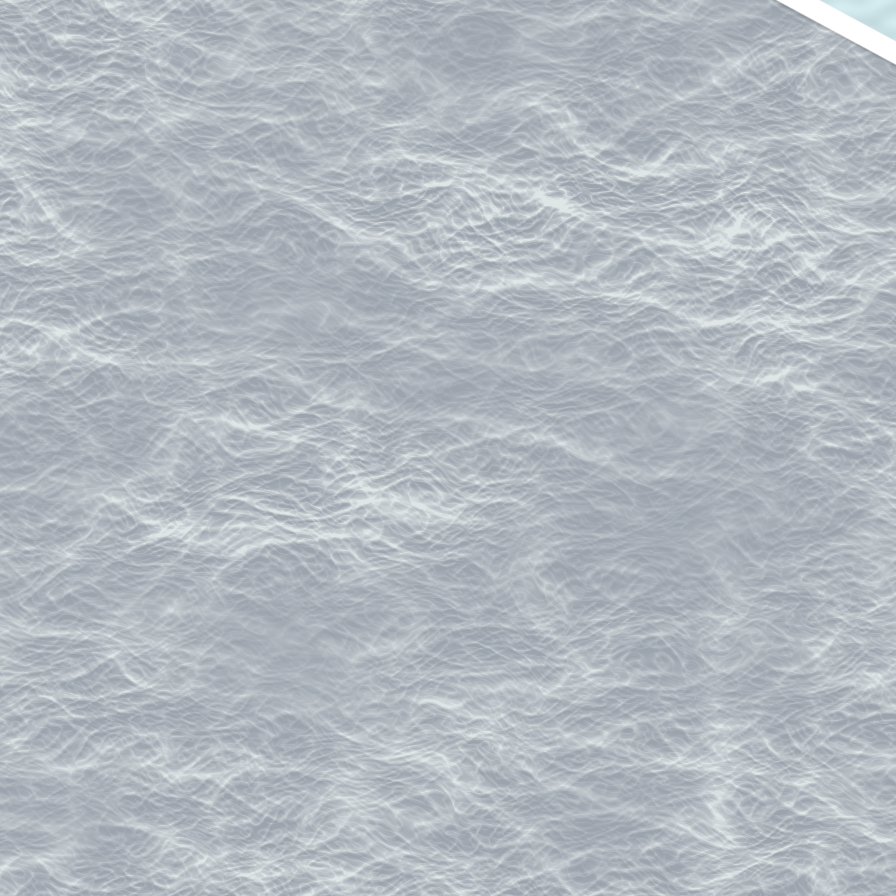
A WebGL 1 fragment shader for this texture:

```glsl
precision highp float;

uniform vec2 u_resolution;

// Colours
const vec3 TROUGH = vec3(0.620, 0.650, 0.688);
const vec3 FOAM = vec3(0.875, 0.900, 0.903);
const vec3 BORDER = vec3(1.0);
const vec3 SHALLOWS = vec3(0.80, 0.89, 0.91);

// Waves
const vec2 WAVE_FREQ = vec2(5.0, 11.0);
const float WAVE_LACUNARITY = 1.9;
const float WAVE_GAIN = 0.78;
const float WAVE_SLANT = 0.22;
const float RIDGE_WIDTH = 2.0;
const float WARP = 0.022;
const float MEAN_CREST = 0.29;

// Tone
const float BASE_TONE = 0.30;
const float CREST_TONE = 0.95;
const float RELIEF_TONE = 1.0;
const float SWELL_TONE = 0.30;
const float STREAK_TONE = 0.10;
const float RELIEF_STEP = 0.004;

// Corner strip
const vec2 STRIP_POINT = vec2(0.866, 1.0);
const vec2 STRIP_NORMAL = vec2(0.475, 0.880);
const float STRIP_WIDTH = 0.023;
const float SHADOW_WIDTH = 0.004;
const float SHADOW_DEPTH = 0.14;

vec2 gradientAt(vec2 cell) {
  float h = fract(sin(dot(cell, vec2(127.1, 311.7))) * 43758.55);
  float angle = 6.28319 * h;
  return vec2(cos(angle), sin(angle));
}

float gradientNoise(vec2 p) {
  vec2 i = floor(p);
  vec2 f = p - i;
  vec2 u = f * f * f * (f * (f * 6.0 - 15.0) + 10.0);
  float a = dot(gradientAt(i), f);
  float b = dot(gradientAt(i + vec2(1.0, 0.0)), f - vec2(1.0, 0.0));
  float c = dot(gradientAt(i + vec2(0.0, 1.0)), f - vec2(0.0, 1.0));
  float d = dot(gradientAt(i + vec2(1.0)), f - vec2(1.0));
  return mix(mix(a, b, u.x), mix(c, d, u.x), u.y);
}

// Sharp crests, slanting left and right on alternate octaves
float waveHeight(vec2 p) {
  float height = 0.0;
  float total = 0.0;
  float amplitude = 1.0;
  float slant = WAVE_SLANT;
  vec2 freq = WAVE_FREQ;
  for (int i = 0; i < 5; i++) {
    vec2 q = vec2(p.x, p.y + slant * p.x) * freq + 17.3 * float(i);
    float ridge = max(1.0 - RIDGE_WIDTH * abs(gradientNoise(q)), 0.0);
    ridge *= ridge;
    height += amplitude * ridge * ridge;
    total += amplitude;
    amplitude *= WAVE_GAIN;
    freq *= WAVE_LACUNARITY;
    slant = -slant;
  }
  return height / total;
}

vec3 water(vec2 uv) {
  vec2 warp = vec2(gradientNoise(uv * vec2(7.0, 12.0) + 31.0),
                   gradientNoise(uv * vec2(9.0, 14.0) + 57.0));
  vec2 p = uv + WARP * warp;

  float height = waveHeight(p);
  float relief = height - waveHeight(p + vec2(0.0, RELIEF_STEP));

  // Broad calm and choppy patches
  float swell = gradientNoise(p * vec2(2.3, 5.0) + 5.7)
              + 0.6 * gradientNoise(p * vec2(5.0, 11.0) + 83.0);
  float chop = clamp(1.0 + 0.9 * swell, 0.45, 1.6);
  float streaks = gradientNoise(p * vec2(45.0, 120.0) + 11.0);

  float tone = BASE_TONE + SWELL_TONE * swell + STREAK_TONE * streaks
             + chop * (CREST_TONE * (height - MEAN_CREST) + RELIEF_TONE * relief);
  return mix(TROUGH, FOAM, clamp(tone, -0.05, 1.0));
}

void main() {
  float scale = min(u_resolution.x, u_resolution.y);
  vec2 uv = gl_FragCoord.xy / scale;
  float soft = 1.0 / scale;
  vec3 color = water(uv);

  // Shadow, border and pale water across the corner
  float across = dot(uv - STRIP_POINT, STRIP_NORMAL);
  color *= 1.0 - SHADOW_DEPTH * smoothstep(-SHADOW_WIDTH, 0.0, across);
  color = mix(color, BORDER, smoothstep(-soft, soft, across));
  float ripple = gradientNoise(uv * vec2(30.0, 60.0));
  float inner = smoothstep(-soft, soft, across - STRIP_WIDTH);
  color = mix(color, SHALLOWS + 0.08 * ripple, inner);

  gl_FragColor = vec4(color, 1.0);
}
```
